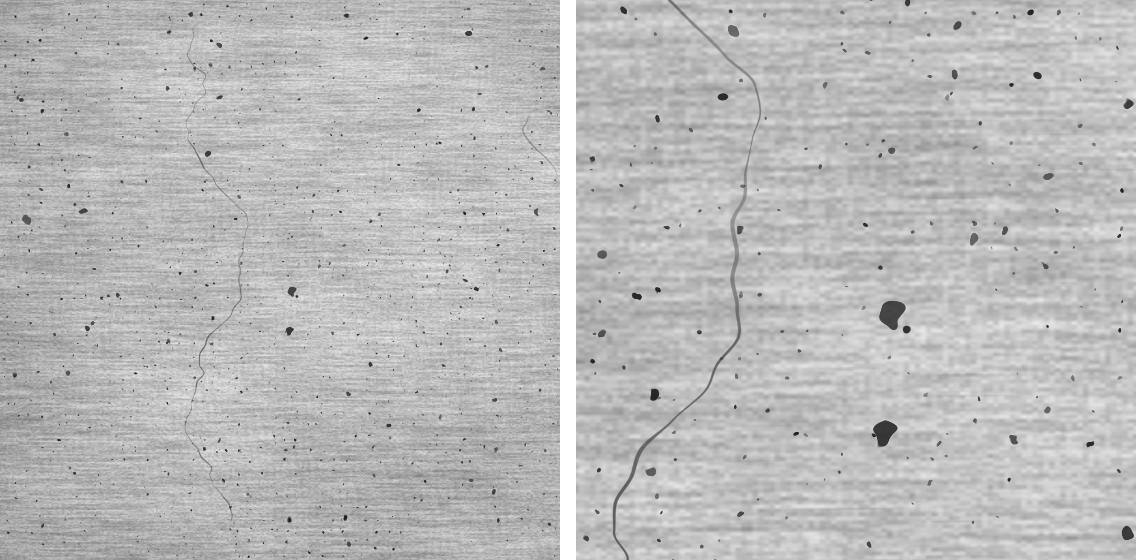
Left, the full canvas; right, a detail of the centre.
A WebGL 1 fragment shader for this texture:

```glsl
precision highp float;
// Pale grey cast concrete with horizontal streaks, dark air pores and hairline cracks.

uniform vec2 u_resolution;

const vec3 PORE_COLOR = vec3(0.13);
const vec3 CRACK_COLOR = vec3(0.30);

float hash(vec2 p) {
  return fract(sin(dot(p, vec2(127.1, 311.7))) * 43758.5453);
}

float noise(vec2 p) {
  vec2 cell = floor(p);
  vec2 f = fract(p);
  f = f * f * (3.0 - 2.0 * f);
  float low = mix(hash(cell), hash(cell + vec2(1.0, 0.0)), f.x);
  float high = mix(hash(cell + vec2(0.0, 1.0)), hash(cell + vec2(1.0, 1.0)), f.x);
  return mix(low, high, f.y);
}

float fbm(vec2 p) {
  float sum = 0.0;
  float amplitude = 0.5;
  for (int i = 0; i < 5; i++) {
    sum += amplitude * noise(p);
    p = p * 2.03 + 19.7;
    amplitude *= 0.5;
  }
  return sum;
}

mat2 rotation(float angle) {
  float c = cos(angle);
  float s = sin(angle);
  return mat2(c, -s, s, c);
}

// Brightness of the cement: cloudy patches, brushed streaks and grain.
float cementTone(vec2 uv) {
  vec2 bent = uv + vec2(0.0, 0.004 * noise(uv * 5.0));
  float tone = 0.738;
  tone += 0.20 * (fbm(uv * vec2(3.0, 4.5) + 4.0) - 0.49);
  tone += 0.10 * (fbm(bent * vec2(5.0, 36.0)) - 0.49);
  tone += 0.12 * (noise(bent * vec2(13.0, 290.0)) - 0.5);
  tone += 0.10 * (noise(bent * vec2(48.0, 380.0) + 7.0) - 0.5);
  tone += 0.13 * (noise(uv * vec2(300.0, 430.0)) - 0.5);
  // Occasional thin scratches, darker than the streaks.
  float scratch = smoothstep(0.80, 0.97, noise(bent * vec2(16.0, 240.0) + 53.0));
  tone -= 0.09 * scratch * noise(uv * 9.0 + 21.0);
  return tone - 0.09 * dot(uv - 0.5, uv - 0.5);
}

// One irregular pore at most per grid cell, gathered in loose clusters.
float pores(vec2 uv, float cells, float share, float radius, float seed, float blur) {
  vec2 grid = uv * cells;
  vec2 id = floor(grid);
  vec2 key = id + seed;
  vec2 center = 0.25 + 0.5 * vec2(hash(key), hash(key + 17.3));
  float sizeRoll = hash(key + 31.7);
  float size = radius * mix(0.45, 1.0, sizeRoll * sizeRoll);
  vec2 offset = rotation(3.14 * hash(key + 43.1)) * (fract(grid) - center) / cells;
  offset.y *= mix(1.0, 1.9, hash(key + 59.9));
  float ragged = 0.9 * size * (noise(uv * 1.3 / radius + seed) - 0.5);
  float cluster = 0.2 + 1.6 * noise(id / cells * 6.0 + seed);
  float present = step(hash(key + 71.3), share * cluster);
  float depth = mix(0.55, 1.0, hash(key + 83.7));
  return present * depth * (1.0 - smoothstep(-blur, blur, length(offset) + ragged - size));
}

// Horizontal position of a wandering crack at height y.
float crackPath(float y, float start, float sway, float seed) {
  float bend = sway * sin((y - 0.40) * 10.5);
  float wander = 0.055 * (noise(vec2(y * 13.0, seed)) - 0.5);
  float jitter = 0.012 * (noise(vec2(y * 60.0, seed + 5.0)) - 0.5);
  return start + bend + wander + jitter;
}

float crack(vec2 uv, float start, float sway, vec2 span, float seed, float blur) {
  float stepY = 0.002;
  float x = crackPath(uv.y, start, sway, seed);
  float slope = (crackPath(uv.y + stepY, start, sway, seed) - x) / stepY;
  float d = abs(uv.x - x) / sqrt(1.0 + slope * slope);
  float width = mix(0.0002, 0.0013, noise(vec2(uv.y * 38.0, seed + 9.0)));
  float ends = smoothstep(span.x, span.x + 0.02, uv.y)
             * (1.0 - smoothstep(span.y - 0.02, span.y, uv.y));
  float strength = mix(0.35, 1.0, noise(vec2(uv.y * 22.0, seed + 13.0)));
  return ends * strength * (1.0 - smoothstep(width - blur, width + blur, d));
}

void main() {
  vec2 uv = gl_FragCoord.xy / u_resolution.y;
  float blur = 0.8 / u_resolution.y;
  vec3 color = vec3(cementTone(uv));

  // Cracks: one long in the middle, one short near the right side.
  float cracks = crack(uv, 0.39, 0.042, vec2(0.06, 0.96), 3.0, blur);
  cracks = max(cracks, 0.8 * crack(uv, 0.97, 0.015, vec2(0.66, 0.80), 27.0, blur));
  color = mix(color, CRACK_COLOR, 0.85 * cracks);

  // Pores from few and large to many and tiny.
  float holes = pores(uv, 9.0, 0.24, 0.0085, 11.0, blur);
  holes = max(holes, pores(uv, 22.0, 0.27, 0.0048, 37.0, blur));
  holes = max(holes, pores(uv, 48.0, 0.23, 0.0027, 61.0, blur));
  holes = max(holes, 0.7 * pores(uv, 80.0, 0.12, 0.0017, 97.0, blur));
  color = mix(color, PORE_COLOR, holes);

  gl_FragColor = vec4(color, 1.0);
}
```
